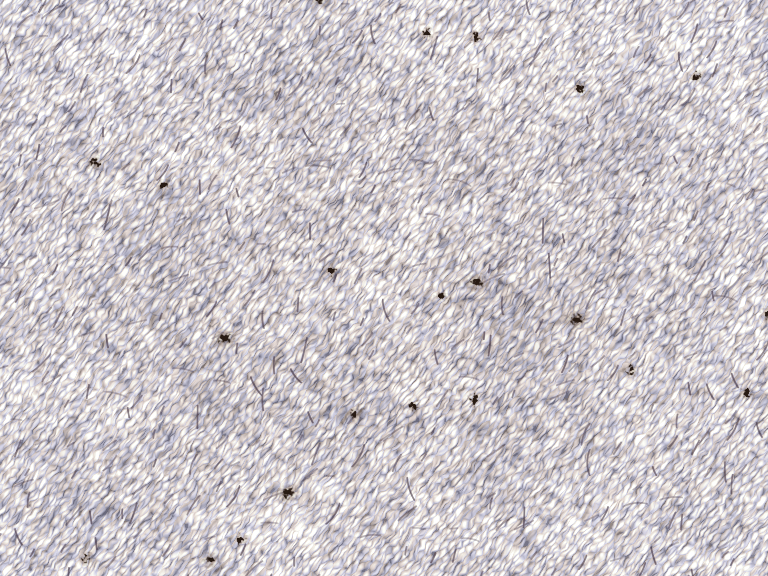
A WebGL 2 fragment shader for this texture:

```glsl
#version 300 es
precision highp float;

uniform vec2 u_resolution;
out vec4 fragColor;

vec2 hash2(vec2 p) {
    vec3 h = fract(p.xyx * vec3(0.1031, 0.1030, 0.0973));
    h += dot(h, h.yzx + 33.33);
    return fract((h.xx + h.yz) * h.zy);
}

vec2 gradientAt(vec2 cell) {
    float a = 6.2832 * hash2(cell + 71.0).x;
    return vec2(cos(a), sin(a));
}

float gradientNoise(vec2 p) {
    vec2 i = floor(p), f = p - i;
    vec2 u = f * f * f * (f * (f * 6.0 - 15.0) + 10.0);
    vec2 e = vec2(1.0, 0.0);
    float low = mix(dot(gradientAt(i), f), dot(gradientAt(i + e), f - e), u.x);
    float high = mix(dot(gradientAt(i + e.yx), f - e.yx), dot(gradientAt(i + 1.0), f - 1.0), u.x);
    return mix(low, high, u.y);
}

// Cellular grains: xy = offset from the nearest centre, z = gap to the second nearest
vec3 grains(vec2 q) {
    vec2 cell = floor(q), offset = vec2(0.0);
    float nearest = 9.0, second = 9.0;
    for (int y = -1; y <= 1; y++)
    for (int x = -1; x <= 1; x++) {
        vec2 c = cell + vec2(x, y);
        vec2 v = q - c - hash2(c);
        float d = length(v);
        if (d < nearest) {
            second = nearest;
            nearest = d;
            offset = v;
        } else {
            second = min(second, d);
        }
    }
    return vec3(offset, second - nearest);
}

// Thin dark needles lying roughly along the grain
float fibres(vec2 p, float grainAngle) {
    float cover = 0.0, size = 0.045;
    vec2 cell = floor(p / size);
    for (int y = -1; y <= 1; y++)
    for (int x = -1; x <= 1; x++) {
        vec2 c = cell + vec2(x, y);
        vec2 kind = hash2(c + 113.0), spread = hash2(c + 157.0);
        float a = grainAngle + 3.0 * (spread.x - 0.5) * spread.y;
        vec2 v = p - (c + hash2(c + 31.0)) * size;
        vec2 along = vec2(cos(a), sin(a));
        float t = dot(v, along), reach = mix(0.006, 0.022, kind.y * kind.y);
        float bend = 18.0 * (spread.y - 0.5) * t * t;
        float d = length(vec2(max(abs(t) - reach, 0.0), dot(v, vec2(-along.y, along.x)) + bend));
        float ink = step(kind.x, 0.6) * mix(0.4, 0.95, spread.x);
        cover = max(cover, ink * smoothstep(0.0027, 0.0004, d));
    }
    return cover;
}

// Sparse ragged specks, mostly small: x = core, y = soft stain around it
vec2 specks(vec2 p) {
    vec2 cover = vec2(0.0);
    float size = 0.13;
    float ragged = 0.010 * gradientNoise(p * 110.0) + 0.007 * gradientNoise(p * 230.0);
    vec2 cell = floor(p / size);
    for (int y = -1; y <= 1; y++)
    for (int x = -1; x <= 1; x++) {
        vec2 c = cell + vec2(x, y);
        vec2 kind = hash2(c + 211.0);
        vec2 v = p - (c + hash2(c + 251.0)) * size;
        float r = mix(0.006, 0.016, pow(kind.y, 3.0));
        float d = length(v * vec2(1.0, mix(0.8, 1.4, kind.y))) + ragged;
        vec2 ink = vec2(smoothstep(r, r * 0.35, d), smoothstep(r * 2.2, r * 0.4, d));
        cover = max(cover, step(kind.x, 0.27) * ink);
    }
    return cover;
}

void main() {
    vec2 p = gl_FragCoord.xy / u_resolution.y;
    vec2 fromCentre = gl_FragCoord.xy / u_resolution - 0.5;
    float grainAngle = 0.92;
    vec2 along = vec2(cos(grainAngle), sin(grainAngle));

    // Stretched grain space with a gentle wander
    vec2 w = p + 0.006 * vec2(gradientNoise(p * 22.0), gradientNoise(p * 22.0 + 40.0));
    w += 0.003 * vec2(gradientNoise(p * 90.0 + 9.0), gradientNoise(p * 90.0 + 60.0));
    vec2 q = vec2(dot(w, along) * 48.0, dot(w, vec2(-along.y, along.x)) * 130.0) + 200.0;
    vec3 grain = grains(q);

    // Streaks break the seams between the bright bodies
    float streak = gradientNoise(q * vec2(0.75, 0.95) + 13.0);
    streak += 0.55 * gradientNoise(q * vec2(1.1, 1.9) + 47.0);
    float tone = 0.23 + 0.9 * grain.z + 0.62 * streak;
    float light = 0.47 + 0.52 * pow(clamp(tone, 0.0, 1.0), 0.65);

    // Slow mottling, brighter toward the corners
    light += 0.08 * gradientNoise(p * 5.0) + 0.10 * gradientNoise(p * 20.0 + 5.0);
    light += 0.10 * dot(fromCentre, fromCentre);

    // Cool flank on one side of each grain, warm on the other, cooler in the shade
    float flank = -grain.y + 0.8 * gradientNoise(q * vec2(0.6, 0.9) + 90.0);
    flank += 1.2 * (0.70 - light) + 0.5 * dot(fromCentre, fromCentre);
    float cool = smoothstep(-0.35, 0.4, flank);
    vec3 tint = mix(vec3(0.036, -0.010, -0.026), vec3(-0.012, -0.014, 0.060), cool);
    vec3 colour = light + tint * smoothstep(1.0, 0.84, light);
    colour += vec3(0.002, 0.004, -0.020) * smoothstep(0.84, 0.92, light);

    colour = mix(colour, vec3(0.27, 0.21, 0.27), 0.7 * fibres(p, grainAngle));
    vec2 speck = specks(p);
    colour = mix(colour, vec3(0.42, 0.34, 0.28), 0.4 * speck.y);
    colour = mix(colour, vec3(0.13, 0.08, 0.05), 0.95 * speck.x);
    fragColor = vec4(clamp(colour, 0.0, 1.0), 1.0);
}
```
